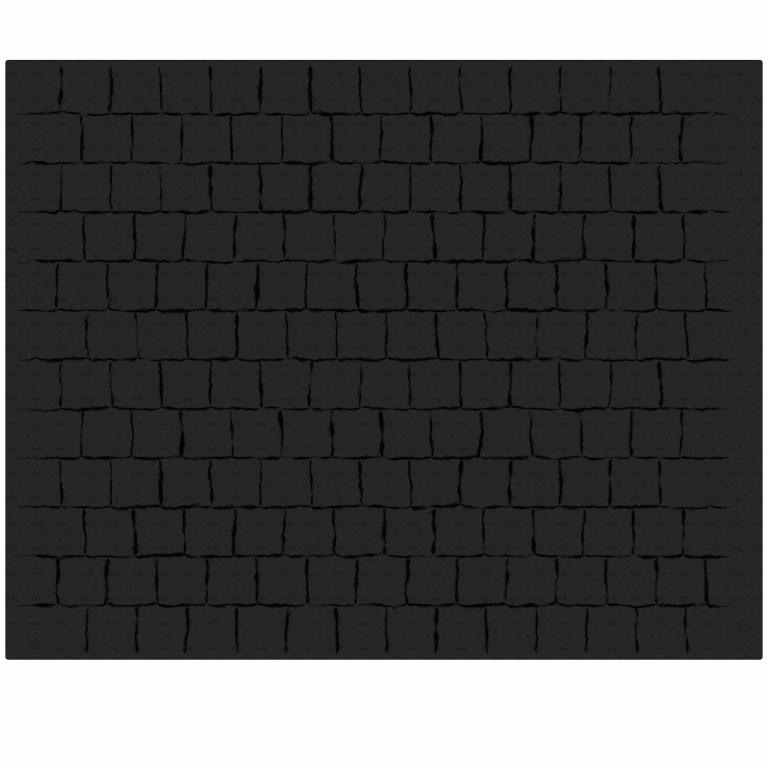
Write a Shadertoy shader that draws this texture.

```glsl
const vec3 PAPER = vec3(0.995);
const vec3 STONE = vec3(0.150);
const vec3 FRINGE = vec3(0.095);
const vec3 GAP = vec3(0.020);
const vec2 PITCH = vec2(0.0650, 0.0640);
const float WALL_TOP = 0.9155;
const float ROWS = 12.0;

float hash(vec2 p) {
    vec3 q = fract(p.xyx * vec3(0.1031, 0.1030, 0.0973));
    q += dot(q, q.yzx + 33.33);
    return fract((q.x + q.y) * q.z);
}

vec2 gradient(vec2 cell) {
    float angle = 6.2832 * hash(cell);
    return vec2(cos(angle), sin(angle));
}

float gradientNoise(vec2 p) {
    vec2 i = floor(p), f = fract(p);
    vec2 u = f * f * (3.0 - 2.0 * f);
    vec2 e = vec2(0.0, 1.0);
    float low = mix(dot(gradient(i), f), dot(gradient(i + e.yx), f - e.yx), u.x);
    float high = mix(dot(gradient(i + e), f - e), dot(gradient(i + 1.0), f - 1.0), u.x);
    return mix(low, high, u.y);
}

float roundedBox(vec2 p, vec2 halfSize, float radius) {
    vec2 q = abs(p) - halfSize + radius;
    return length(max(q, 0.0)) + min(max(q.x, q.y), 0.0) - radius;
}

// Coverage of a line; strokes thinner than a pixel fade out
float stroke(float across, float halfWidth, float pixel) {
    float edge = clamp(0.5 + (halfWidth - abs(across)) / pixel, 0.0, 1.0);
    return edge * clamp(2.0 * halfWidth / pixel, 0.0, 1.0);
}

// Joint shift of each course, cycling every six rows
float courseOffset(float row) {
    float k = mod(row, 6.0);
    return mod(k, 2.0) > 0.5 ? 0.1068 + 0.00165 * (k - 1.0)
                             : 0.0794 - 0.0050 * step(3.5, k);
}

// Ragged joint: x is the dark core, y the softer chipped fringe
vec2 crack(float across, float along, float seed, float weight, float pixel) {
    float wander = 0.0032 * gradientNoise(vec2(along * 38.0, seed))
                 + 0.0014 * gradientNoise(vec2(along * 170.0, seed + 5.3));
    float d = across - wander;
    float swell = gradientNoise(vec2(along * 60.0, seed + 11.7));
    float halfWidth = weight * (0.0012 + 0.0024 * swell);
    float core = stroke(d, halfWidth, pixel);
    float split = 0.0065 * gradientNoise(vec2(along * 55.0, seed + 19.1));
    float hairWidth = weight * (0.0004 + 0.0012 * gradientNoise(vec2(along * 120.0, seed + 27.9)));
    float hair = stroke(d - split, hairWidth, pixel);
    float chips = 0.0011 + 0.0030 * gradientNoise(vec2(along, across) * 210.0 + seed);
    float fringe = stroke(d, halfWidth + weight * chips, pixel);
    return vec2(max(core, 0.7 * hair), fringe);
}

vec2 uprightJoints(vec2 uv, float v, float pixel) {
    float row = clamp(floor(v), 0.0, ROWS - 1.0);
    float along = v - row - 0.5;
    float start = courseOffset(row);
    float column = round((uv.x - start) / PITCH.x);
    float jointX = start + column * PITCH.x;
    float id = hash(vec2(column + 7.0, row + 3.0));
    float lean = 0.0055 * (hash(vec2(row + 41.0, column + 13.0)) - 0.5) * along;
    float inside = step(0.07, jointX) * step(jointX, 0.924);
    float ends = 1.0 - smoothstep(0.40, 0.50, abs(along));
    return crack(uv.x - jointX - lean, uv.y, id * 90.0, inside * ends * mix(0.65, 1.3, id), pixel);
}

vec2 levelJoints(vec2 uv, float v, float pixel) {
    float line = clamp(round(v), 1.0, ROWS - 1.0);
    float place = (uv.x - courseOffset(line - 1.0)) / PITCH.x;
    float column = floor(place);
    float t = fract(place) - 0.5;
    float id = hash(vec2(column + 61.0, line + 29.0));
    float sag = 0.0035 * (id - 0.5) * t + 0.0020 * pow(abs(2.0 * t), 6.0);
    float sides = smoothstep(0.010, 0.060, uv.x) * (1.0 - smoothstep(0.920, 0.965, uv.x));
    float ends = 1.0 - 0.6 * smoothstep(0.42, 0.50, abs(t));
    float across = (line - v) * PITCH.y - sag;
    return crack(across, uv.x, line * 7.37, sides * ends * mix(0.6, 1.15, id), pixel);
}

// Faint blotches repeating at half the stone width, plus fine pits
float mottle(vec2 uv) {
    vec2 tile = fract(uv / (0.5 * PITCH.x));
    vec2 window = smoothstep(0.0, 0.2, tile) * (1.0 - smoothstep(0.8, 1.0, tile));
    float blotch = smoothstep(0.05, 0.35, gradientNoise(tile * vec2(5.0, 4.0) + 17.3));
    float pits = smoothstep(0.34, 0.52, gradientNoise(uv * 190.0));
    float rim = smoothstep(0.40, 0.48, abs(uv.x - 0.5));
    return 0.016 * blotch * window.x * window.y + pits * mix(0.012, 0.035, rim);
}

void mainImage(out vec4 fragColor, in vec2 fragCoord) {
    vec2 uv = fragCoord / iResolution.xy;
    float pixel = 1.0 / min(iResolution.x, iResolution.y);
    float v = (WALL_TOP - uv.y) / PITCH.y;

    // Stone surface and joints
    vec2 joints = max(uprightJoints(uv, v, pixel), levelJoints(uv, v, pixel));
    vec3 color = STONE - mottle(uv);
    color = mix(color, FRINGE, 0.8 * joints.y);
    color = mix(color, GAP, joints.x);

    // Slab outline with a thin dark rim
    float slab = roundedBox(uv - vec2(0.5, 0.5315), vec2(0.4930, 0.3905), 0.004);
    color = mix(color, FRINGE, 0.7 * stroke(slab, 0.0012, pixel));
    color = mix(color, PAPER, clamp(0.5 + slab / pixel, 0.0, 1.0));
    fragColor = vec4(color, 1.0);
}
```
